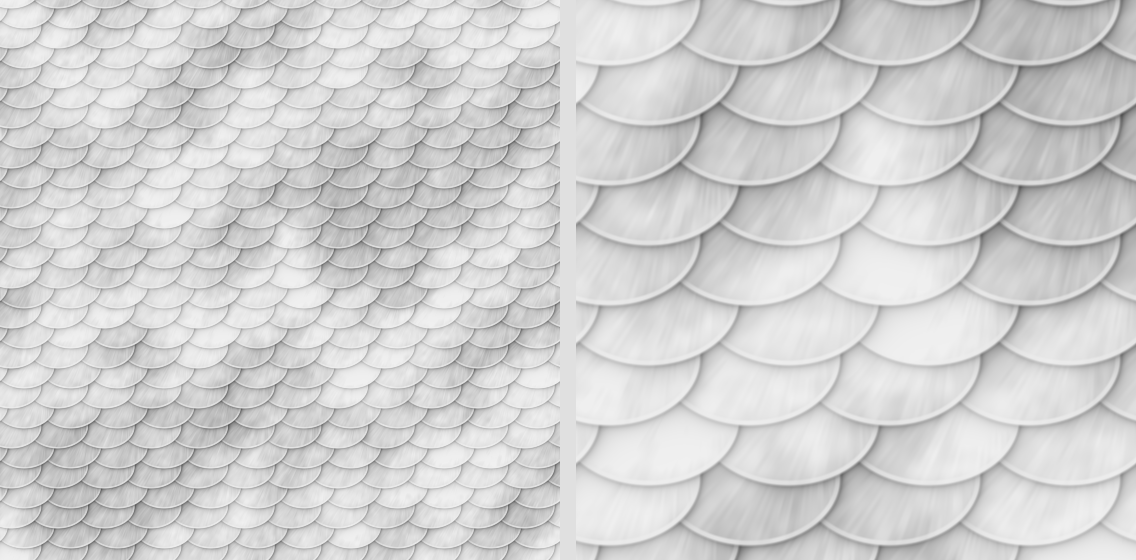
Left, the full canvas; right, a detail of the centre.
This pattern is drawn by a three.js fragment shader. Its source:

```glsl
// Pale overlapping scales, 12 across and 28 down, alternate rows shifted sideways.
// Half-ellipse scales are painted back to front, each with a light rim and a cast
// shadow; periodic noise adds cloudy wear and fanned fibres. Unit: one column width.
varying vec2 vUv;

float hash(vec2 p) {
  vec3 q = fract(p.xyx * vec3(0.1031, 0.1030, 0.0973));
  q += dot(q, q.yzx + 33.33);
  return fract((q.x + q.y) * q.z);
}

float noise(vec2 p, vec2 period) {
  vec2 i = floor(p);
  vec2 f = p - i;
  f = f * f * (3.0 - 2.0 * f);
  vec2 a = mod(i, period);
  vec2 b = mod(i + 1.0, period);
  return mix(mix(hash(a), hash(vec2(b.x, a.y)), f.x),
             mix(hash(vec2(a.x, b.y)), hash(b), f.x), f.y);
}

// Worn patches, drawn out along the rising diagonal
float clouds(vec2 uv) {
  vec2 diagonal = vec2(uv.x - uv.y, uv.x + uv.y);
  vec2 frequency = vec2(6.0, 4.0);
  float sum = 0.0;
  float amplitude = 0.5;
  for (int i = 0; i < 5; i++) {
    sum += amplitude * noise(diagonal * frequency, frequency);
    frequency *= 2.0;
    amplitude *= 0.55;
  }
  return smoothstep(0.28, 0.82, sum);
}

// Signed distance to a half ellipse with straight sides above it
float scaleEdge(vec2 q) {
  vec2 radii = vec2(0.65, 0.48);
  q.y = max(q.y, 0.0);
  float k = length(q / radii);
  return k * (k - 1.0) / max(length(q / (radii * radii)), 0.001);
}

// Surface of one scale: wear, fibres, bevel and rim
float scaleTone(vec2 q, float d, vec2 id, float wear) {
  float seed = hash(id + 7.0);
  vec2 fan = q - vec2(0.5, -0.75);
  vec2 polar = vec2(atan(fan.x, fan.y), length(fan));
  vec2 offset = vec2(40.0 + 90.0 * seed, 60.0 * hash(id + 31.0));
  float fibre = 0.55 * noise(polar * vec2(13.0, 4.0) + offset, vec2(512.0))
              + 0.45 * noise(polar * vec2(42.0, 5.0) + offset, vec2(512.0));
  float mottle = noise(q * 9.0 + offset, vec2(512.0));
  float tone = 1.0 - 0.12 * wear - 0.05 * seed;
  tone -= fibre * (0.05 + 0.09 * wear) + 0.035 * mottle;
  tone -= 0.05 * exp(min(d, 0.0) / 0.07);
  tone = min(tone, 0.94);
  float rim = smoothstep(-0.048, -0.026, d);
  return mix(tone, 0.94 - 0.05 * wear, rim * (0.6 + 0.3 * mottle));
}

void main() {
  float rowHeight = 12.0 / 28.0;
  vec2 p = 12.0 * vec2(vUv.x, 1.0 - vUv.y);
  float wear = clouds(vUv);
  float firstRow = ceil(p.y / rowHeight - 0.43);
  float shade = 0.8;

  // Lower rows first; within a row each scale overlaps its right neighbour
  for (int i = 0; i < 3; i++) {
    float row = firstRow + 1.0 - float(i);
    float shift = 0.24 + 0.28 * mod(row, 2.0);
    float nearest = floor(p.x - shift + 0.5);
    for (int j = 0; j < 3; j++) {
      float column = nearest + 1.0 - float(j);
      vec2 q = p - vec2(column + shift, (row + 0.43) * rowHeight - 0.48);
      float d = scaleEdge(q);
      if (d < 0.35) {
        // Tight contact line inside a softer shadow, heavier to the right
        float gap = max(d, 0.0);
        float side = 0.8 + 0.35 * clamp(q.x, -0.6, 0.6);
        float shadow = 0.24 * exp(-gap / 0.018) + 0.2 * exp(-gap / 0.065);
        shade *= 1.0 - shadow * side * (0.75 + 0.6 * wear);

        vec2 id = mod(vec2(column, row), vec2(12.0, 28.0));
        float cover = 1.0 - smoothstep(-0.015, 0.015, d);
        shade = mix(shade, scaleTone(q, d, id, wear), cover);
      }
    }
  }
  gl_FragColor = vec4(vec3(shade), 1.0);
}
```
